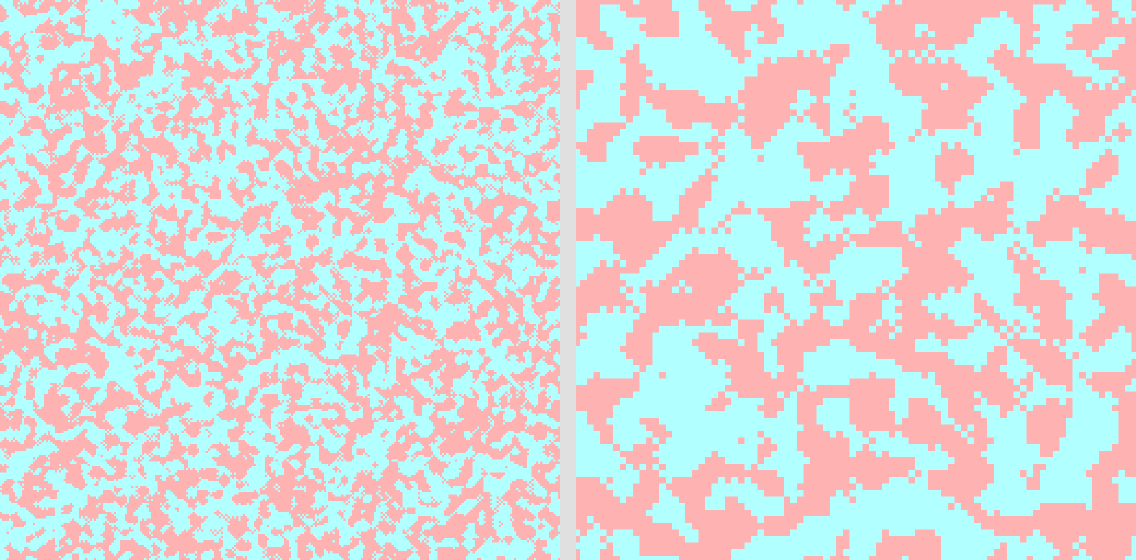
Left, the full canvas; right, a detail of the centre.
Give the GLSL for this texture, as a WebGL 2 fragment shader.

```glsl
#version 300 es
precision highp float;
precision highp int;
// Two-colour ragged domains on a fine square grid, like a spin lattice.

uniform vec2 u_resolution;
out vec4 fragColor;

const vec3 CYAN = vec3(0.70, 1.00, 1.00);
const vec3 PINK = vec3(1.00, 0.70, 0.70);
const float CELLS = 256.0;       // cells along the canvas height
const int REACH = 4;             // neighbourhood radius in cells
const float SPREAD = 1.4;        // Gaussian width of the vote, in cells
const float GRAIN = 0.12;        // independent noise that frays the edges
const float TEETH = 0.18;        // checkerboard term that notches the edges
const float BIAS = 0.025;        // tips the balance towards cyan
const float SOFTNESS = 0.25;     // width of the border smoothing, in pixels
const uint SEED = 17u;

// Integer hash of a cell, uniform with zero mean and unit variance.
float cellNoise(ivec2 cell, uint seed) {
    uvec2 q = uvec2(cell + 4096);
    uint h = q.x * 73856093u ^ q.y * 19349663u ^ seed * 83492791u;
    h = (h ^ (h >> 16)) * 73244475u;
    h = (h ^ (h >> 15)) * 43969451u;
    h ^= h >> 16;
    return (float(h >> 8) / 16777216.0 - 0.5) * sqrt(12.0);
}

// Weighted vote of the neighbourhood, scaled to unit variance.
float neighbourVote(ivec2 cell) {
    float sum = 0.0;
    float power = 0.0;
    for (int y = -REACH; y <= REACH; y++) {
        for (int x = -REACH; x <= REACH; x++) {
            vec2 away = vec2(x, y) / SPREAD;
            float weight = exp(-0.5 * dot(away, away));
            sum += weight * cellNoise(cell + ivec2(x, y), SEED);
            power += weight * weight;
        }
    }
    return sum * inversesqrt(power);
}

// State of one cell: 1 for cyan, 0 for pink.
float cellState(ivec2 cell) {
    float parity = ((cell.x + cell.y) & 1) == 0 ? 1.0 : -1.0;
    float field = neighbourVote(cell) + BIAS;
    field += GRAIN * cellNoise(cell, SEED + 1u) + TEETH * parity;
    return step(0.0, field);
}

void main() {
    // Four samples per pixel smooth the cell borders; shared cells are reused.
    ivec2 lastCell = ivec2(-1);
    float state = 0.0;
    float coverage = 0.0;
    for (int i = 0; i < 4; i++) {
        vec2 offset = (vec2(i & 1, i >> 1) - 0.5) * SOFTNESS;
        vec2 uv = (gl_FragCoord.xy + offset) / u_resolution.y;
        ivec2 cell = ivec2(floor(uv * CELLS));
        if (cell != lastCell) {
            state = cellState(cell);
            lastCell = cell;
        }
        coverage += 0.25 * state;
    }
    fragColor = vec4(mix(PINK, CYAN, coverage), 1.0);
}
```
